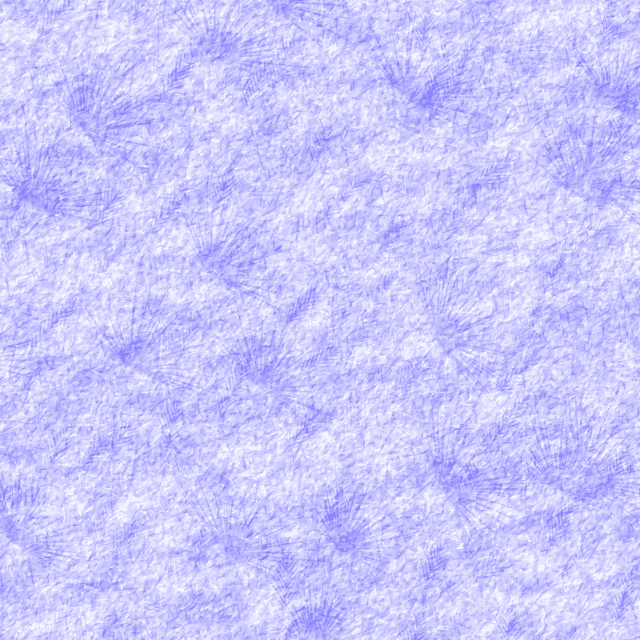
Reproduce this texture procedurally as a WebGL 1 fragment shader.

```glsl
precision highp float;
// Draws frosty periwinkle ground litter: pale drifts, fine grain, needles, sprigs and tufts.
uniform vec2 u_resolution;

vec2 hash2(vec2 p) {
  return fract(sin(vec2(dot(p, vec2(127.1, 311.7)), dot(p, vec2(269.5, 183.3)))) * 43758.55);
}

// Coordinates in a frame whose x axis points along the angle.
mat2 frame(float angle) {
  float c = cos(angle), s = sin(angle);
  return mat2(c, -s, s, c);
}

// Layered warped sines, stretched along a shallow rising diagonal.
float drifts(vec2 p) {
  vec2 q = frame(0.36) * p * vec2(19.0, 46.0);
  float sum = 0.0, gain = 1.0;
  for (int i = 0; i < 5; i++) {
    float k = float(i) * 2.3;
    vec2 w = q + 1.6 * sin(q.yx * vec2(0.63, 0.81) + k);
    sum += gain * sin(w.x + k) * sin(w.y - k);
    q = frame(0.25) * q * 1.83 + 4.1;
    gain *= 0.74;
  }
  return sum;
}

// Cellular grain: the random tone of the nearest scattered point.
float grain(vec2 p) {
  vec2 base = floor(p);
  float nearest = 9.0, tone = 0.0;
  for (int y = -1; y <= 1; y++)
  for (int x = -1; x <= 1; x++) {
    vec2 cell = base + vec2(x, y), h = hash2(cell);
    vec2 d = p - cell - h;
    float dist = dot(d, d);
    if (dist < nearest) { nearest = dist; tone = hash2(cell + 17.3).x; }
  }
  return tone - 0.5;
}

// Short tapered strokes scattered one per cell around a common lean.
float strokes(vec2 p, float lean, float spread, float width) {
  vec2 base = floor(p);
  float cover = 0.0;
  for (int y = -1; y <= 1; y++)
  for (int x = -1; x <= 1; x++) {
    vec2 cell = base + vec2(x, y), h = hash2(cell), g = hash2(cell + 7.7);
    vec2 q = frame(lean + (g.x - 0.5) * spread) * (p - cell - h);
    float t = q.x / (0.35 + 0.6 * g.y);
    float edge = width * (1.0 - t * t) - abs(q.y + 0.15 * t * t * (h.x - 0.5));
    cover = max(cover, smoothstep(-0.05, 0.06, edge) * (0.35 + 0.65 * h.y));
  }
  return cover;
}

// Feathered sprigs: paired leaves sweeping forward from a leaning stem.
float sprigs(vec2 p) {
  vec2 base = floor(p);
  float cover = 0.0;
  for (int y = -1; y <= 1; y++)
  for (int x = -1; x <= 1; x++) {
    vec2 cell = base + vec2(x, y), h = hash2(cell + 3.1), g = hash2(cell + 51.9);
    vec2 q = frame(1.05 + (g.x - 0.5) * 0.9) * (p - cell - h);
    q.y += 0.25 * (h.x - 0.5) * q.x * q.x;
    float side = abs(q.y), along = q.x / (0.35 + 0.25 * h.y);
    float row = (q.x - 1.5 * side) * 10.0 + 0.5 * step(0.0, q.y);
    float jitter = hash2(vec2(floor(row), sign(q.y)) + cell * 5.0).x;
    float reach = (0.11 + 0.13 * jitter) * (1.0 - along * along);
    float leaf = smoothstep(0.42, 0.2, abs(fract(row) - 0.5) + 0.2 * side / max(reach, 0.01));
    float shape = max(leaf * smoothstep(0.0, 0.035, reach - side),
                      smoothstep(0.022, 0.006, side) * step(abs(along), 1.0));
    cover = max(cover, shape * step(0.3, g.y) * (0.5 + 0.5 * h.x));
  }
  return cover;
}

// Fans of long thin needles radiating from scattered roots.
float tufts(vec2 p) {
  vec2 base = floor(p);
  float cover = 0.0;
  for (int y = -1; y <= 1; y++)
  for (int x = -1; x <= 1; x++) {
    vec2 cell = base + vec2(x, y), h = hash2(cell + 23.7);
    vec2 q = frame(0.8 + 0.6 * (h.y - 0.5)) * (p - cell - h);
    float r = length(q), a = atan(q.y, q.x + 0.0001) + 0.3 * r * (h.x - 0.5);
    for (int k = 0; k < 2; k++) {
      float slot = a * 5.0 + float(k) * 0.5;
      vec2 g = hash2(vec2(floor(slot), float(k)) + cell * 9.0);
      float off = abs(fract(slot) - 0.3 - 0.4 * g.x) * r / 5.0;
      float t = r / (0.2 + 0.5 * g.y);
      float needle = smoothstep(-0.006, 0.007, 0.015 * (1.0 - t) * min(1.0, t * 5.0) - off);
      cover = max(cover, needle * step(t, 1.0) * smoothstep(1.7, 1.2, abs(a)));
    }
  }
  return cover;
}

void main() {
  vec2 p = gl_FragCoord.xy / u_resolution.y;
  float drift = drifts(p);
  float plants = smoothstep(1.1, -0.5, drift);

  // Pale ground with speckle, then light and dark plant matter.
  float light = 0.66 + 0.12 * drift;
  light += 0.32 * grain(frame(0.7) * p * vec2(170.0, 250.0));
  light += 0.20 * grain(frame(1.0) * p * vec2(70.0, 125.0));
  light += 0.20 * strokes(p * 62.0 + 9.0, 0.7, 2.6, 0.10);
  light -= 0.28 * strokes(p * 78.0, 0.9, 2.4, 0.13) * (0.5 + 0.5 * plants);
  light -= 0.24 * strokes(p * 34.0 + 4.0, 0.95, 1.7, 0.07);
  light -= 0.27 * sprigs(p * 10.0) * (0.45 + 0.55 * plants);
  light -= 0.27 * tufts(p * 4.3 + 2.0);

  vec3 periwinkle = vec3(0.54, 0.52, 0.985), frost = vec3(0.965, 0.965, 1.0);
  gl_FragColor = vec4(mix(periwinkle, frost, clamp(light, 0.0, 1.0)), 1.0);
}
```
